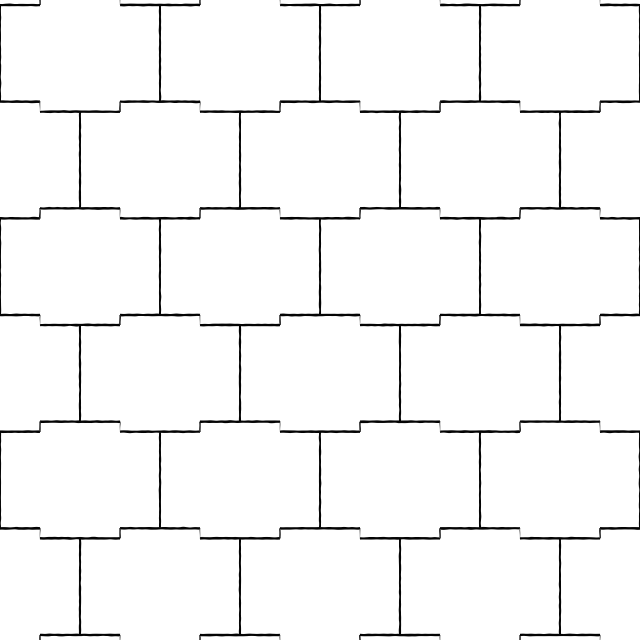
Reproduce this pattern procedurally as a Shadertoy shader.

```glsl
// Running-bond blocks outlined in slightly rough black ink, with stepped bed joints.

const vec2  REPEATS     = vec2(4.0, 6.0);   // blocks across, courses up (even)
const float STEP_HEIGHT = 6.0 / 768.0;      // bed joint offset above and below the course line
const float BED_HALF    = 1.45 / 768.0;     // half widths of the lines
const float JOINT_HALF  = 1.2 / 768.0;
const float RISER_HALF  = 0.8 / 768.0;
const float HAIR_HALF   = 0.4 / 768.0;
const float HAIR_FADE   = 0.3;              // ink left at the foot of a falling riser
const float GRAIN       = 96.0;             // noise cells per canvas, whole so it wraps
const float WOBBLE      = 0.45 / 768.0;     // line displacement
const float WIDTH_VARY  = 0.28;             // relative change of line width
const float EDGE_SOFT   = 1.1 / 768.0;      // smallest edge blur
const vec3  PAPER       = vec3(1.0);
const vec3  INK         = vec3(0.015);

// Unit gradient at a lattice point, wrapped to the canvas
vec2 latticeGradient(vec2 cell, float seed) {
    vec2 c = mod(cell, GRAIN);
    uint h = uint(c.x) * 1597u + uint(c.y) * 51749u + uint(seed) * 7919u;
    h = (h ^ (h >> 15)) * 73244475u;
    h = (h ^ (h >> 13)) * 73244475u;
    h ^= h >> 16;
    float angle = 6.28319 * float(h & 1023u) / 1024.0;
    return vec2(cos(angle), sin(angle));
}

float gradientNoise(vec2 p, float seed) {
    vec2 i = floor(p), f = p - i;
    vec2 u = f * f * f * (f * (f * 6.0 - 15.0) + 10.0);
    vec2 e = vec2(0.0, 1.0);
    float a = dot(latticeGradient(i, seed), f);
    float b = dot(latticeGradient(i + e.yx, seed), f - e.yx);
    float c = dot(latticeGradient(i + e.xy, seed), f - e.xy);
    float d = dot(latticeGradient(i + e.yy, seed), f - e.yy);
    return mix(mix(a, b, u.x), mix(c, d, u.x), u.y);
}

float barDistance(vec2 p, vec2 halfSize) {
    vec2 d = abs(p) - halfSize;
    return max(d.x, d.y);
}

float coverage(float d, float blur) {
    return clamp(0.5 - d / blur, 0.0, 1.0);
}

void mainImage(out vec4 fragColor, in vec2 fragCoord) {
    vec2 uv = fragCoord / iResolution.xy;
    float blur = max(1.0 / min(iResolution.x, iResolution.y), EDGE_SOFT);

    // Hand-inked irregularity
    vec2 grain = uv * GRAIN;
    float widthScale = 1.0 + WIDTH_VARY * gradientNoise(grain, 3.0);
    uv += WOBBLE * vec2(gradientNoise(grain, 1.0), gradientNoise(grain, 2.0));

    // Local frame: origin on the nearest course line, centred on its raised part
    vec2 block = 1.0 / REPEATS;
    float course = floor(uv.y * REPEATS.y + 0.5);
    float shift = 0.5 * (1.0 - mod(course, 2.0));
    float across = fract(uv.x * REPEATS.x + shift + 0.5) - 0.5;
    vec2 p = vec2(across * block.x, uv.y - course * block.y);
    float quarter = 0.25 * block.x;
    vec2 low = vec2(abs(p.x) - 2.0 * quarter, p.y + STEP_HEIGHT);

    // Bed joints, raised and lowered
    vec2 bedSize = vec2(quarter, BED_HALF * widthScale);
    float bed = min(barDistance(p - vec2(0.0, STEP_HEIGHT), bedSize),
                    barDistance(low, bedSize));

    // Upright joints: above the raised part, below the lowered part
    float jointHalf = JOINT_HALF * widthScale;
    float joint = min(max(abs(p.x) - jointHalf, STEP_HEIGHT - p.y),
                      max(abs(low.x) - jointHalf, low.y));

    // Risers: firm where the bed climbs, a fading hairline where it drops
    float riser = barDistance(p + vec2(quarter, 0.0),
                              vec2(RISER_HALF * widthScale, STEP_HEIGHT));
    float hair = barDistance(p - vec2(quarter, 0.0),
                             vec2(HAIR_HALF * widthScale, STEP_HEIGHT));
    float fade = mix(HAIR_FADE, 1.0, smoothstep(-STEP_HEIGHT, STEP_HEIGHT, p.y));

    float ink = coverage(min(min(bed, joint), riser), blur);
    ink = max(ink, fade * coverage(hair, blur));
    fragColor = vec4(mix(PAPER, INK, ink), 1.0);
}
```
